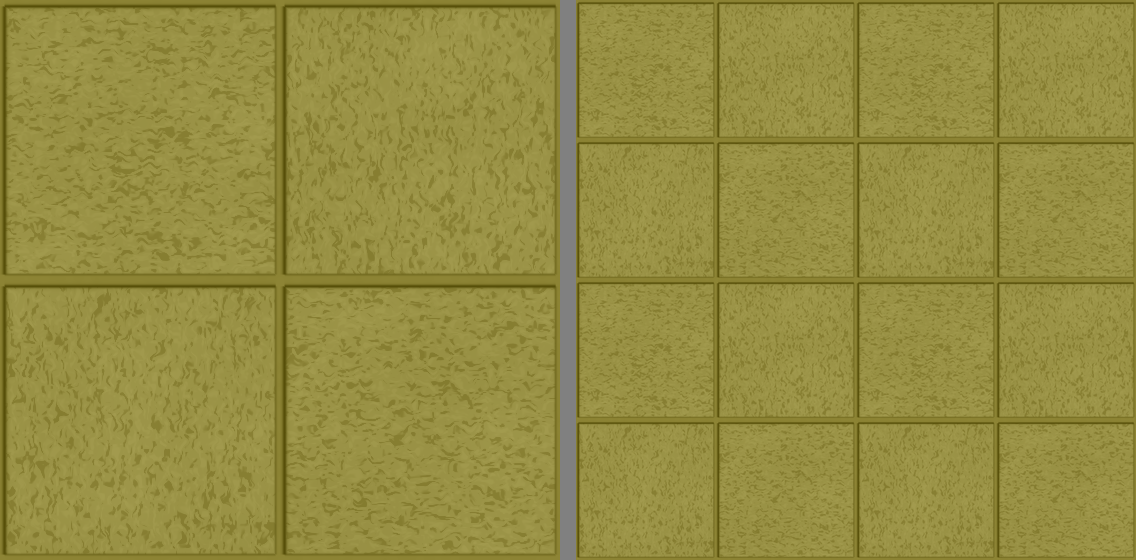
Left: one tile. Right: repeated 2 by 2.
A three.js fragment shader for this texture:

```glsl
// Olive square tiles, two by two, with grained faces and shadowed bevel joints.
varying vec2 vUv;

const float TILES = 2.0;
const vec3 FACE = vec3(0.605, 0.575, 0.275);
const vec3 GRAIN = vec3(0.50, 0.465, 0.165);
const vec3 JOINT = vec3(0.55, 0.515, 0.205);
const vec3 CREASE = vec3(0.43, 0.40, 0.11);
const vec3 SHADOW = vec3(0.33, 0.30, 0.025);

// Face corners inside one cell
const vec2 LOW = vec2(0.0164, 0.0195);
const vec2 HIGH = vec2(0.9844, 0.9773);

float hash(vec2 p, float seed) {
  vec3 h = fract(vec3(p.xyx + seed) * 0.1031);
  h += dot(h, h.yzx + 33.33);
  return fract((h.x + h.y) * h.z);
}

// Value noise that wraps over the canvas; cells must be whole numbers
float wrapNoise(vec2 uv, vec2 cells, float seed) {
  vec2 p = uv * cells;
  vec2 i = floor(p);
  vec2 f = fract(p);
  f = f * f * (3.0 - 2.0 * f);
  vec2 a = mod(i, cells);
  vec2 b = mod(i + 1.0, cells);
  float bottom = mix(hash(a, seed), hash(vec2(b.x, a.y), seed), f.x);
  float top = mix(hash(vec2(a.x, b.y), seed), hash(b, seed), f.x);
  return mix(bottom, top, f.y);
}

// Soft line around zero distance
float line(float d, float width) {
  return exp(-d * d / (width * width));
}

// One between low and high, with soft ends
float span(float x, float low, float high, float soft) {
  return smoothstep(low - soft, low + soft, x)
    * (1.0 - smoothstep(high - soft, high + soft, x));
}

// Short wavering fibres along the first axis
float fibres(vec2 uv) {
  vec2 bend = vec2(wrapNoise(uv, vec2(60.0), 3.0), wrapNoise(uv, vec2(75.0), 11.0));
  uv += 0.012 * (bend - 0.5);
  float coarse = wrapNoise(uv, vec2(88.0, 196.0), 23.0);
  float fine = wrapNoise(uv, vec2(180.0, 270.0), 41.0);
  return mix(coarse, fine, 0.36);
}

vec3 faceColor(vec2 uv, vec2 id) {
  // Fibre direction alternates like a checkerboard
  vec2 along = mod(id.x + id.y, 2.0) > 0.5 ? uv : uv.yx;
  float n = fibres(along);
  float fleck = 1.0 - smoothstep(0.25, 0.43, n);
  float mottle = wrapNoise(uv, vec2(9.0), 57.0) - 0.5;
  vec3 color = mix(FACE, GRAIN, 0.72 * fleck);
  color += 0.022 * smoothstep(0.55, 0.8, n);
  return color + 0.022 * mottle;
}

void main() {
  vec2 p = vUv * TILES;
  vec2 c = fract(p);

  // Face set into the plain joint
  float insideX = span(c.x, LOW.x, HIGH.x, 0.003);
  float insideY = span(c.y, LOW.y, HIGH.y, 0.003);
  vec3 joint = JOINT + 0.008 * (wrapNoise(vUv, vec2(64.0), 71.0) - 0.5);
  vec3 color = mix(joint, faceColor(vUv, floor(p)), insideX * insideY);

  // Thin creases along the right and bottom edges
  float crease = max(line(c.x - HIGH.x, 0.0045) * insideY,
                     line(c.y - LOW.y, 0.0045) * insideX);
  color = mix(color, CREASE, 0.75 * crease);

  // Deep shadow along the left and top edges, with a faint falloff
  float shadow = max(line(c.x - LOW.x, 0.0075) * insideY,
                     line(c.y - HIGH.y, 0.0060) * insideX);
  float falloff = max(line(c.x - LOW.x, 0.016) * insideY,
                      line(c.y - HIGH.y, 0.014) * insideX);
  color = mix(color, CREASE, 0.2 * falloff);
  color = mix(color, SHADOW, 0.95 * shadow);

  gl_FragColor = vec4(color, 1.0);
}
```
